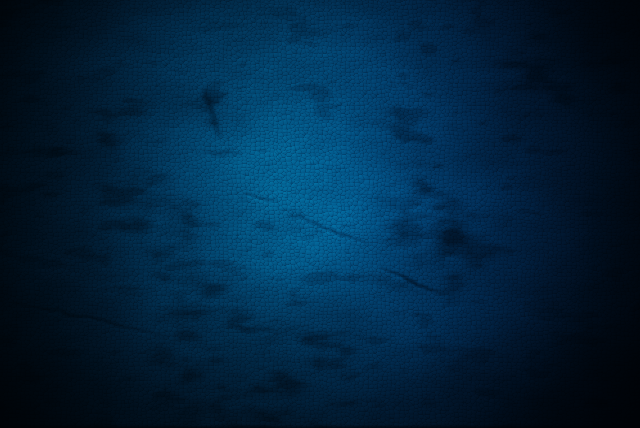
Give the GLSL for this texture, as a Shadertoy shader.

```glsl
// Dark blue leather lit by a broad soft glow that fades to near-black sides.
// A Gaussian glow is mottled by stretched fractal noise, stained in places,
// scored by warped creases and embossed with a fine cellular grain.

float hash(vec2 p) {
    return fract(sin(dot(p, vec2(127.1, 311.7))) * 43758.55);
}

float valueNoise(vec2 p) {
    vec2 cell = floor(p), f = fract(p);
    f = f * f * (3.0 - 2.0 * f);
    float low = mix(hash(cell), hash(cell + vec2(1, 0)), f.x);
    float high = mix(hash(cell + vec2(0, 1)), hash(cell + vec2(1, 1)), f.x);
    return mix(low, high, f.y);
}

float fbm(vec2 p) {
    float sum = 0.0, amplitude = 0.5;
    for (int i = 0; i < 5; i++) {
        sum += amplitude * valueNoise(p);
        p = mat2(1.6, -0.5, 0.5, 1.9) * p + 17.3;
        amplitude *= 0.5;
    }
    return sum;
}

// Rounded pebbles: dark gaps between cells plus a tilt towards the light.
float leatherGrain(vec2 p, vec2 lightDir) {
    vec2 cell = floor(p), f = fract(p), toNearest = vec2(0);
    float nearest = 8.0, second = 8.0;
    for (int y = -1; y <= 1; y++) {
        for (int x = -1; x <= 1; x++) {
            vec2 g = vec2(x, y);
            vec2 jitter = vec2(hash(cell + g), hash(cell + g + 53.7));
            vec2 offset = g + 0.15 + 0.7 * jitter - f;
            float d = length(offset);
            if (d < nearest) {
                second = nearest;
                nearest = d;
                toNearest = offset;
            } else {
                second = min(second, d);
            }
        }
    }
    float pebble = smoothstep(0.0, 0.35, second - nearest);
    return 0.6 * (pebble - 0.68) - 0.65 * dot(toNearest, lightDir);
}

// A thin dark line with tapered ends and a faint lit lower lip.
float crease(vec2 p, vec2 a, vec2 b, float width) {
    vec2 axis = b - a;
    float along = clamp(dot(p - a, axis) / dot(axis, axis), 0.0, 1.0);
    vec2 away = p - a - axis * along;
    float taper = sqrt(max(4.0 * along * (1.0 - along), 0.0));
    float groove = exp(-dot(away, away) / (width * width));
    vec2 lip = away + vec2(0.0, 1.8 * width);
    return taper * (groove - 0.4 * exp(-dot(lip, lip) / (width * width)));
}

// Stain: xy is the centre, z the radius and w the strength.
float stain(vec2 p, vec4 s) {
    vec2 d = (p - s.xy) * vec2(0.8, 1.1) / s.z;
    return s.w * exp(-dot(d, d));
}

float stains(vec2 p) {
    vec4 spots[12] = vec4[12](
        vec4(0.97, 0.51, 0.07, 0.50), vec4(1.07, 0.43, 0.09, 0.45),
        vec4(0.88, 0.73, 0.05, 0.40), vec4(0.46, 0.31, 0.08, 0.35),
        vec4(0.56, 0.09, 0.18, 0.40), vec4(0.21, 0.63, 0.15, 0.35),
        vec4(0.74, 0.22, 0.07, 0.35), vec4(0.37, 0.47, 0.09, 0.35),
        vec4(1.24, 0.82, 0.16, 0.30), vec4(0.95, 0.63, 0.06, 0.35),
        vec4(0.49, 0.74, 0.05, 0.40), vec4(0.93, 0.35, 0.08, 0.30));
    float total = 0.0;
    for (int i = 0; i < 12; i++) total += stain(p, spots[i]);
    return total;
}

float creases(vec2 p) {
    vec2 wobble = vec2(fbm(p * 24.0), fbm(p * 24.0 + 40.0)) - 0.48;
    p += 0.022 * wobble;
    float total = 0.9 * crease(p, vec2(0.89, 0.377), vec2(1.03, 0.313), 0.0045);
    total += 0.6 * crease(p, vec2(0.69, 0.494), vec2(0.86, 0.430), 0.0040);
    total += 0.7 * crease(p, vec2(0.473, 0.80), vec2(0.512, 0.68), 0.0080);
    total += 0.6 * crease(p, vec2(0.02, 0.297), vec2(0.38, 0.220), 0.0040);
    total += 0.5 * crease(p, vec2(0.57, 0.545), vec2(0.65, 0.530), 0.0040);
    return total;
}

float glow(vec2 uv, vec2 centre, vec2 spread) {
    vec2 d = (uv - centre) / spread;
    return exp(-dot(d, d));
}

// Leather dye: blue saturates more slowly than green as light rises.
vec3 dye(float light, float coolness) {
    float blue = 0.004 + light * (1.85 - light) * (1.0 + coolness);
    return vec3(0.03 * light, light * (1.0 - coolness), blue);
}

void mainImage(out vec4 fragColor, in vec2 fragCoord) {
    vec2 uv = fragCoord / iResolution.xy;
    vec2 p = fragCoord / iResolution.y;

    // Broad light and uneven dye
    float light = 0.355 * glow(uv, vec2(0.48, 0.57), vec2(0.33, 0.50));
    float clouds = fbm(p * vec2(5.0, 8.0) + 3.0) - 0.48;
    float scuffs = fbm(p * vec2(16.0, 34.0) + 9.0);
    light *= 1.0 + 0.55 * clouds + 0.25 * (scuffs - 0.48);
    light *= 1.0 - stains(p) * smoothstep(0.25, 0.75, scuffs + 0.5 * clouds);
    light *= 1.0 - 0.22 * smoothstep(0.56, 0.75, scuffs);

    // Surface relief
    light *= 1.0 - 0.45 * creases(p);
    vec2 warped = p + 0.006 * vec2(valueNoise(p * 30.0), valueNoise(p * 30.0 + 8.0));
    light *= 1.0 + 0.30 * leatherGrain(warped * vec2(95.0, 115.0), vec2(-0.5, 0.85));
    light *= mix(0.5, 1.0, smoothstep(0.0, 0.009, uv.y));

    float coolness = 0.07 * smoothstep(0.35, 0.9, uv.x);
    fragColor = vec4(dye(max(light, 0.0) + 0.004, coolness), 1.0);
}
```
